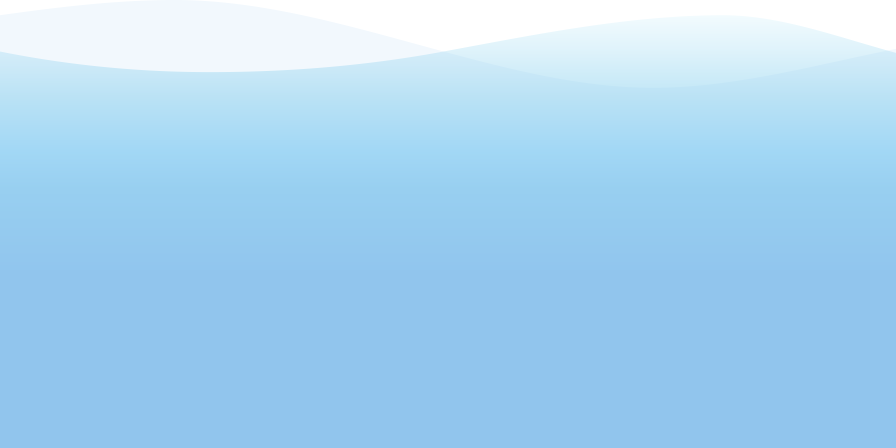
This background is drawn by a Shadertoy shader. Its source:

```glsl
// Calm blue water under a white sky, with two crossing translucent waves.

#define SKY        vec3(1.0)
#define CREST      vec3(0.950, 0.985, 0.996)
#define SHALLOW    vec3(0.870, 0.950, 0.982)
#define UPPER      vec3(0.748, 0.900, 0.965)
#define MIDDLE     vec3(0.645, 0.855, 0.965)
#define LOWER      vec3(0.600, 0.818, 0.943)
#define DEEP       vec3(0.568, 0.773, 0.931)
#define VEIL_ALPHA 0.12

// Cubic curve between two points, each given as (x, depth, slope).
float hermite(float x, vec3 a, vec3 b) {
    float span = b.x - a.x;
    float t = (x - a.x) / span;
    float s = 1.0 - t;
    return s * s * ((1.0 + 2.0 * t) * a.y + t * span * a.z)
         + t * t * ((1.0 + 2.0 * s) * b.y - s * span * b.z);
}

// Smooth wave through five knots.
float wave(float x, vec3 left, vec3 first, vec3 crossing, vec3 second, vec3 right) {
    if (x < first.x) return hermite(x, left, first);
    if (x < crossing.x) return hermite(x, first, crossing);
    if (x < second.x) return hermite(x, crossing, second);
    return hermite(x, second, right);
}

// Linear ramp from 0 at start to 1 at end.
float ramp(float start, float end, float value) {
    return clamp((value - start) / (end - start), 0.0, 1.0);
}

vec3 waterColor(float depth) {
    vec3 color = mix(CREST, SHALLOW, ramp(0.034, 0.115, depth));
    color = mix(color, UPPER, ramp(0.115, 0.221, depth));
    color = mix(color, MIDDLE, ramp(0.221, 0.335, depth));
    color = mix(color, LOWER, ramp(0.335, 0.420, depth));
    return mix(color, DEEP, ramp(0.420, 0.610, depth));
}

// Antialiased fill below a surface line.
float below(float depth, float surface) {
    return clamp((depth - surface) * iResolution.y + 0.5, 0.0, 1.0);
}

void mainImage(out vec4 fragColor, in vec2 fragCoord) {
    vec2 uv = fragCoord / iResolution.xy;
    float depth = 1.0 - uv.y;

    // Wave surfaces, as depth below the top edge
    float veil = wave(uv.x, vec3(0.0, 0.034, -0.28), vec3(0.195, 0.0, 0.0),
                      vec3(0.495, 0.115, 0.54), vec3(0.729, 0.196, 0.0),
                      vec3(1.0, 0.109, -0.40));
    float water = wave(uv.x, vec3(0.0, 0.115, 0.40), vec3(0.234, 0.161, 0.0),
                       vec3(0.495, 0.115, -0.37), vec3(0.807, 0.034, 0.0),
                       vec3(1.0, 0.118, 0.54));

    // Water over sky, then the thin veil over both
    vec3 color = mix(SKY, waterColor(depth), below(depth, water));
    color = mix(color, DEEP, VEIL_ALPHA * below(depth, veil));
    fragColor = vec4(color, 1.0);
}
```
